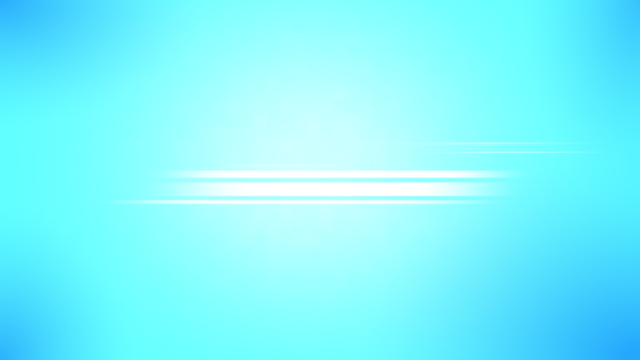
Write a Shadertoy shader that draws this background.

```glsl
// Bright cyan backdrop with a soft central glow, blue corners and white horizontal light bars.
#define CYAN vec3(0.355, 1.0, 1.0)
#define BLUE vec3(0.14, 0.66, 0.99)
#define GLOW_CENTER vec2(-0.03, 0.05)
#define GLOW_SIZE vec2(0.50, 0.44)
#define GLOW_GAIN 0.46
#define EDGE_SOFTNESS 0.0035
#define STREAK_COUNT 9
#define BLOCK_SIZE 0.037
#define BLOCK_GAIN 0.03

float hash(vec2 p) {
    return fract(sin(dot(p, vec2(127.1, 311.7))) * 43758.5453);
}

// Blue tint that fades away from one corner over an elliptical reach
float cornerShade(vec2 p, vec2 corner, vec2 reach) {
    float fade = max(1.0 - length((p - corner) / reach), 0.0);
    return fade * sqrt(fade);
}

// Horizontal bar with soft long edges and tapered ends
float lightBar(vec2 p, vec2 center, vec2 halfSize, float taper) {
    vec2 d = abs(p - center);
    float body = smoothstep(EDGE_SOFTNESS, -EDGE_SOFTNESS, d.y - halfSize.y);
    return body * smoothstep(halfSize.x, halfSize.x - taper, d.x);
}

void mainImage(out vec4 fragColor, in vec2 fragCoord) {
    // Centered coordinates, one unit per canvas height
    vec2 p = (fragCoord - 0.5 * iResolution.xy) / iResolution.y;
    vec2 edge = vec2(0.5 * iResolution.x / iResolution.y, 0.5);

    // Corner tints, strongest at the lower right
    float shade = 0.95 * cornerShade(p, edge * vec2(-1.0, 1.0), vec2(0.58, 0.36));
    shade += 0.90 * cornerShade(p, -edge, vec2(0.38, 0.44));
    shade += 0.70 * cornerShade(p, edge, vec2(0.34, 0.60));
    shade += 1.10 * cornerShade(p, edge * vec2(1.0, -1.0), vec2(0.80, 0.60));
    vec3 color = mix(CYAN, BLUE, min(shade, 1.0));

    // Central glow with faint blocky grain
    vec2 g = (p - GLOW_CENTER) / GLOW_SIZE;
    float glow = exp(-dot(g, g));
    float grain = hash(floor(p / BLOCK_SIZE)) - 0.5;
    color.r += GLOW_GAIN * glow + BLOCK_GAIN * grain * glow;

    // Slightly deeper cyan behind the bars
    color.r -= 0.12 * lightBar(p, vec2(0.04, -0.02), vec2(0.50, 0.043), 0.35);

    // Main bars: upper, wide middle and thin lower
    float light = lightBar(p, vec2(0.055, 0.016), vec2(0.54, 0.010), 0.26);
    light = max(light, lightBar(p, vec2(0.037, -0.0255), vec2(0.54, 0.019), 0.32));
    light = max(light, lightBar(p, vec2(-0.05, -0.061), vec2(0.60, 0.005), 0.38));

    // Faint scattered streaks on the right
    for (int i = 0; i < STREAK_COUNT; i++) {
        vec2 seed = vec2(float(i), 3.7);
        vec2 center = vec2(mix(0.35, 0.60, hash(seed)), mix(0.074, 0.108, hash(seed + 5.3)));
        light += 0.12 * lightBar(p, center, vec2(0.28, 0.002), 0.24);
    }
    light += 0.45 * lightBar(p, vec2(0.53, 0.0775), vec2(0.29, 0.001), 0.24);
    light += 0.20 * lightBar(p, vec2(-0.10, 0.040), vec2(0.22, 0.004), 0.15);

    fragColor = vec4(mix(clamp(color, 0.0, 1.0), vec3(1.0), min(light, 1.0)), 1.0);
}
```
